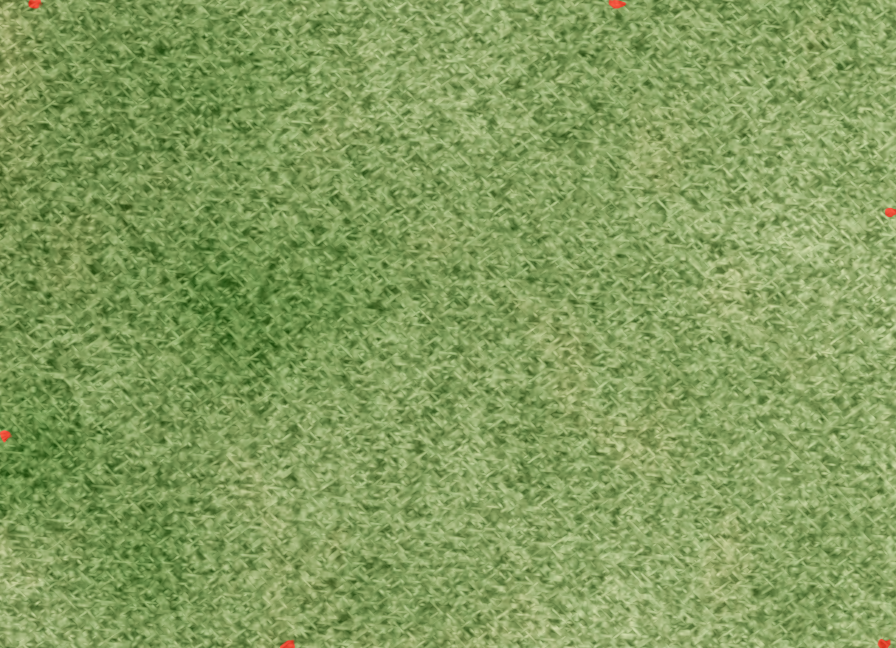
Write a Shadertoy shader that draws this texture.

```glsl
// Sunlit mown lawn with fine blades, darker tufts, dry patches and small red markers.

const vec3 SHADE_GREEN = vec3(0.27, 0.39, 0.16);
const vec3 MID_GREEN   = vec3(0.54, 0.635, 0.38);
const vec3 PALE_GREEN  = vec3(0.70, 0.765, 0.555);
const vec3 DRY_TINT    = vec3(0.045, 0.0, 0.005);
const vec3 LUSH_TINT   = vec3(-0.05, 0.01, -0.035);
const vec3 MARKER_RED  = vec3(0.90, 0.29, 0.20);

float hash(vec2 p) {
    return fract(sin(dot(p, vec2(12.9898, 78.233))) * 43758.5453);
}

float valueNoise(vec2 p) {
    vec2 cell = floor(p);
    vec2 f = fract(p);
    f = f * f * (3.0 - 2.0 * f);
    float low  = mix(hash(cell), hash(cell + vec2(1, 0)), f.x);
    float high = mix(hash(cell + vec2(0, 1)), hash(cell + vec2(1, 1)), f.x);
    return mix(low, high, f.y);
}

vec2 rotate(vec2 p, float angle) {
    float c = cos(angle), s = sin(angle);
    return vec2(c * p.x - s * p.y, s * p.x + c * p.y);
}

float fbm(vec2 p) {
    float sum = 0.0, weight = 0.5;
    for (int i = 0; i < 4; i++) {
        sum += weight * valueNoise(p);
        p = rotate(p, 0.6) * 2.03 + 17.0;
        weight *= 0.5;
    }
    return sum / 0.9375;
}

// Lit strokes in three directions, the brightest on top; averages about zero.
float blades(vec2 p, float lengthFreq, float widthFreq) {
    float top = 0.0;
    for (int i = 0; i < 3; i++) {
        float angle = 0.1 + 0.7 * float(i - 1);
        vec2 q = rotate(p, angle) * vec2(lengthFreq, widthFreq);
        top = max(top, valueNoise(q + 31.0 * float(i)));
    }
    return top - 0.68;
}

float softSpot(vec2 p, vec2 centre, vec2 size) {
    vec2 d = (p - centre) / size;
    return exp(-dot(d, d));
}

vec3 grassColor(float tone) {
    vec3 lower = mix(SHADE_GREEN, MID_GREEN, (tone - 0.27) / 0.27);
    vec3 upper = mix(MID_GREEN, PALE_GREEN, (tone - 0.54) / 0.16);
    return tone < 0.54 ? lower : upper;
}

// Ragged dots scattered around the rim of the canvas.
float markers(vec2 p, float aspect, float pixel) {
    float mask = 0.0;
    float ragged = 0.008 * (valueNoise(p * 150.0) - 0.5);
    for (int i = 0; i < 6; i++) {
        float id = float(i);
        float angle = 0.25 + 1.047 * id;
        vec2 rim = clamp(1.4 * vec2(cos(angle), sin(angle)), -0.99, 0.99);
        rim.x *= 1.0 - 0.1 * hash(vec2(id, 4.0)) * step(0.5, abs(rim.y));
        vec2 d = p - 0.5 * (1.0 + rim) * vec2(aspect, 1.0);
        float dist = length(d * vec2(0.8, 1.1)) + ragged - 0.008;
        mask = max(mask, 1.0 - smoothstep(-pixel, pixel, dist));
    }
    return mask;
}

void mainImage(out vec4 fragColor, in vec2 fragCoord) {
    float pixel = 1.0 / iResolution.y;
    float aspect = iResolution.x * pixel;
    vec2 p = fragCoord * pixel;

    // Broad patches: lush on the left, paler toward the right
    float patches = fbm(p * 3.2 + 5.0) - 0.5;
    float lush = softSpot(p, vec2(0.40, 0.53), vec2(0.20, 0.14))
               + softSpot(p, vec2(0.03, 0.30), vec2(0.13, 0.12))
               + 0.7 * softSpot(p, vec2(0.22, 0.13), vec2(0.10, 0.10))
               + 0.4 * softSpot(p, vec2(0.40, 0.88), vec2(0.25, 0.12));
    lush *= 0.6 + 0.8 * fbm(p * 9.0);
    float dry = 0.6 * smoothstep(0.58, 0.80, fbm(p * vec2(8.0, 6.5) + 40.0))
              + 0.9 * softSpot(p, vec2(0.0, 0.95), vec2(0.06, 0.30));

    // Fine grain: crisp blades, faint specks and shaded tufts
    float grain = 0.56 * blades(p, 92.0, 205.0)
                + 0.11 * (valueNoise(p * 230.0 + 9.0) - 0.5)
                + 0.07 * blades(p, 38.0, 75.0);

    float tone = 0.545 + 0.06 * (p.x / aspect - 0.5) + 0.17 * patches
               - 0.09 * lush + 0.04 * dry + grain;
    vec3 color = grassColor(clamp(tone, 0.16, 0.84));

    // Drier areas lean to straw, lush ones to a cooler green
    float hue = valueNoise(p * 110.0 + 70.0) - 0.5;
    color += DRY_TINT * (dry + 0.6 * hue) + LUSH_TINT * (0.6 * lush - 0.4 * patches);

    float redMask = markers(p, aspect, pixel);
    color = mix(color, MARKER_RED + 0.5 * grain, redMask);

    fragColor = vec4(clamp(color, 0.0, 1.0), 1.0);
}
```
